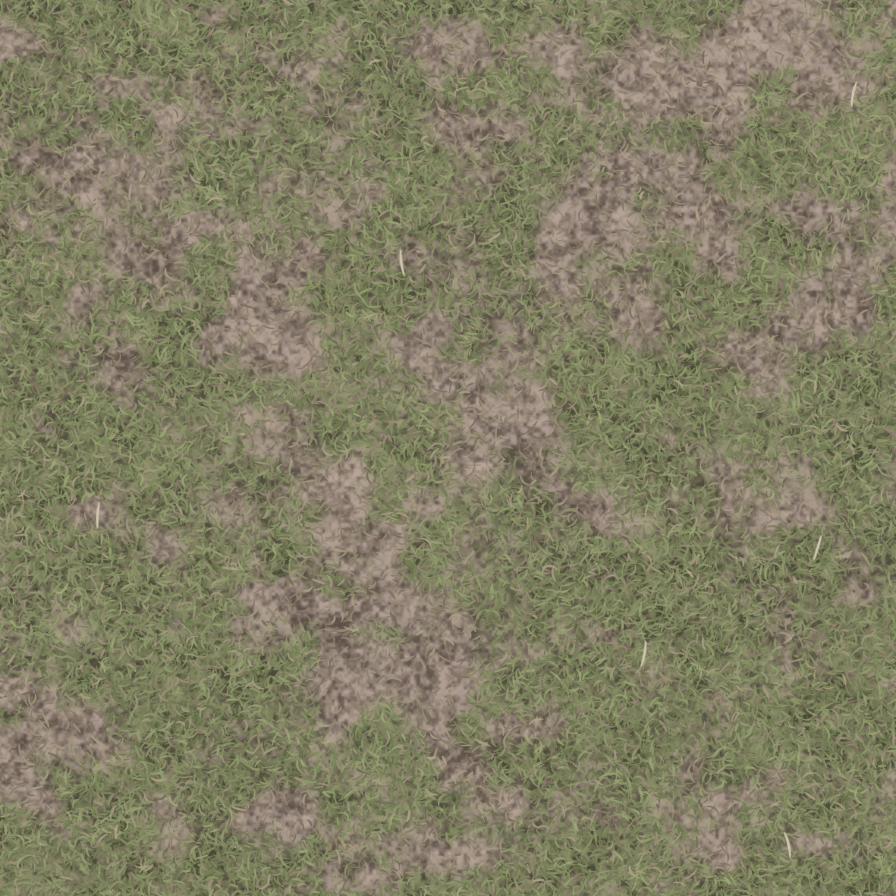
Write a three.js fragment shader that draws this texture.

```glsl
// Patchy short grass with scattered dry stalks over bare pinkish soil.
varying vec2 vUv;

#define PATCH_SCALE vec2(6.0, 8.0)
#define CLUMP_SCALE 21.0
#define GRAIN_SCALE 150.0
#define BLADE_GRID 74.0
#define BLADE_LAYERS 9
#define BLADE_HALF_LENGTH 0.0098
#define BLADE_HALF_WIDTH 0.00135
#define STALK_GRID 6.0
#define EDGE_SOFTNESS 0.0010
#define COVER_LEVEL 0.475

const vec3 SOIL_DARK = vec3(0.37, 0.32, 0.285);
const vec3 SOIL_LIGHT = vec3(0.69, 0.62, 0.575);
const vec3 THATCH_DARK = vec3(0.28, 0.285, 0.205);
const vec3 THATCH_LIGHT = vec3(0.53, 0.52, 0.40);
const vec3 GRASS_DARK = vec3(0.35, 0.38, 0.25);
const vec3 GRASS_LIGHT = vec3(0.62, 0.66, 0.47);
const vec3 STRAW_DARK = vec3(0.43, 0.38, 0.32);
const vec3 STRAW_LIGHT = vec3(0.70, 0.65, 0.55);
const vec3 STALK = vec3(0.80, 0.77, 0.67);

float hash(vec2 p) {
  vec3 q = fract(p.xyx * 0.1031);
  q += dot(q, q.yzx + 33.33);
  return fract((q.x + q.y) * q.z);
}

vec4 hash4(vec2 p) {
  vec4 q = fract(p.xyxy * vec4(0.1031, 0.1030, 0.0973, 0.1099));
  q += dot(q, q.wzxy + 33.33);
  return fract((q.xxyz + q.yzzw) * q.zywx);
}

float noise(vec2 p) {
  vec2 i = floor(p), f = fract(p);
  f = f * f * (3.0 - 2.0 * f);
  return mix(mix(hash(i), hash(i + vec2(1.0, 0.0)), f.x),
             mix(hash(i + vec2(0.0, 1.0)), hash(i + 1.0), f.x), f.y);
}

float fbm(vec2 p) {
  float sum = 0.0, weight = 0.5;
  for (int i = 0; i < 4; i++) {
    sum += weight * noise(p);
    p = mat2(1.6, 1.2, -1.2, 1.6) * p + 17.3;
    weight *= 0.5;
  }
  return sum / 0.9375;
}

// Mask of a tapered, bent blade centred at the origin
float blade(vec2 p, float angle, float halfLength, float halfWidth, float bend) {
  vec2 along = vec2(cos(angle), sin(angle));
  float t = dot(p, along) / halfLength;
  float side = dot(p, vec2(-along.y, along.x)) + bend * halfLength * (t * t - 0.4);
  float edge = abs(side) - halfWidth * (1.0 - 0.6 * t * t);
  float ends = 1.0 - smoothstep(0.8, 1.0, abs(t));
  return ends * (1.0 - smoothstep(-EDGE_SOFTNESS, EDGE_SOFTNESS, edge));
}

// Share of grass at a point: broad patches broken into clumps
float grassCover(vec2 p) {
  float field = 0.5 * fbm(p * PATCH_SCALE + 3.7) + 0.5 * fbm(p * CLUMP_SCALE + 41.0);
  return smoothstep(COVER_LEVEL - 0.13, COVER_LEVEL + 0.13, field);
}

vec3 ground(vec2 p, float cover) {
  float grain = 0.6 * noise(p * GRAIN_SCALE) + 0.4 * noise(p * GRAIN_SCALE * 1.9 + 9.0);
  float tone = grain + 0.7 * (fbm(p * 30.0 + 70.0) - 0.5);
  vec3 soil = mix(SOIL_DARK, SOIL_LIGHT, smoothstep(0.0, 0.95, tone + 0.08));
  vec3 thatch = mix(THATCH_DARK, THATCH_LIGHT, smoothstep(0.1, 0.9, tone));
  return mix(soil, thatch, cover * 0.9);
}

// Overlapping blades, from shaded at the bottom to lit on top
vec3 addBlades(vec3 color, vec2 p, float cover) {
  for (int layer = 0; layer < BLADE_LAYERS; layer++) {
    float height = float(layer) / float(BLADE_LAYERS - 1);
    vec2 q = p * BLADE_GRID + vec2(0.37, 0.61) * float(layer);
    for (int n = 0; n < 9; n++) {
      vec2 cell = floor(q) + vec2(mod(float(n), 3.0), floor(float(n) / 3.0)) - 1.0;
      vec4 shape = hash4(cell + 113.0 * float(layer));
      vec4 look = hash4(cell + 113.0 * float(layer) + 57.0);
      vec2 offset = (q - cell - shape.xy) / BLADE_GRID;
      float mask = blade(offset, shape.z * 3.1416, BLADE_HALF_LENGTH * mix(0.5, 1.0, shape.w),
                         BLADE_HALF_WIDTH * mix(0.6, 1.1, look.x), look.y - 0.5);
      float present = smoothstep(-0.08, 0.08, mix(0.22, 1.05, cover) - look.z);
      float light = clamp(0.65 * look.w + 0.35 * height, 0.0, 1.0);
      float green = smoothstep(0.0, 0.6, cover) * step(0.16, fract(look.w * 7.3 + look.x));
      vec3 tint = mix(mix(STRAW_DARK, STRAW_LIGHT, light), mix(GRASS_DARK, GRASS_LIGHT, light), green);
      color = mix(color, tint, mask * present * 0.85);
    }
  }
  return color;
}

// Rare long pale stalks
vec3 addStalks(vec3 color, vec2 p) {
  vec2 cell = floor(p * STALK_GRID);
  vec4 h = hash4(cell + 301.0);
  vec2 offset = (fract(p * STALK_GRID) - mix(vec2(0.2), vec2(0.8), h.xy)) / STALK_GRID;
  float mask = blade(offset, mix(0.5, 2.2, h.z), 0.016, 0.0015, 0.3 * (h.x - 0.5));
  return mix(color, STALK, mask * step(h.w, 0.28));
}

void main() {
  float cover = grassCover(vUv);
  vec3 color = addBlades(ground(vUv, cover), vUv, cover);
  color *= 0.93 + 0.14 * fbm(vUv * 45.0 + 12.0);
  gl_FragColor = vec4(addStalks(color, vUv), 1.0);
}
```
